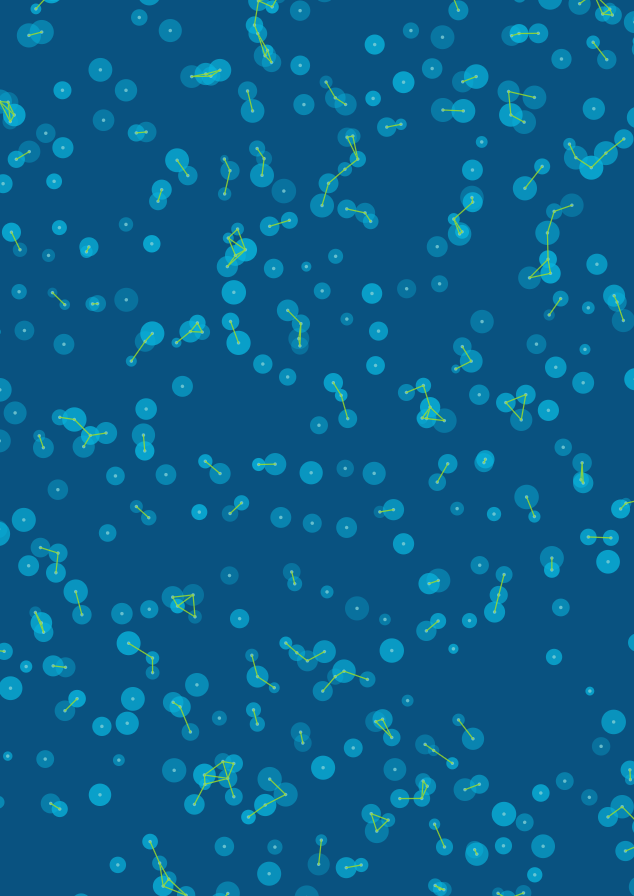
This pattern is drawn by a Shadertoy shader. Its source:

```glsl
const float CELL = 0.037;   // at least the longest link

// Integer hash: three values in 0..1 per lattice point and slot
vec3 hash3(ivec3 key) {
    uvec3 v = uvec3(key + 64) * 1664525u + 1013904223u;
    v.x += v.y * v.z; v.y += v.z * v.x; v.z += v.x * v.y;
    v ^= v >> 16u;
    v.x += v.y * v.z; v.y += v.z * v.x; v.z += v.x * v.y;
    return vec3(v >> 8u) / 16777216.0;
}

float segmentDistance(vec2 p, vec2 a, vec2 b) {
    vec2 ap = p - a, ab = b - a;
    return length(ap - ab * clamp(dot(ap, ab) / max(dot(ab, ab), 1e-8), 0.0, 1.0));
}

// Antialiased inside of a shape, from its signed distance
float coverage(float dist, float pixel) {
    return clamp(0.5 - dist / pixel, 0.0, 1.0);
}

void mainImage(out vec4 fragColor, in vec2 fragCoord) {
    float pixel = 1.0 / iResolution.y;
    vec2 p = fragCoord * pixel;
    ivec2 home = ivec2(floor(p / CELL));

    vec3 color = vec3(0.035, 0.32, 0.50);
    vec3 nodes[27];          // position and link reach
    int count = 0;
    float dots = 0.0;

    // Translucent discs, drawn in a fixed cell order
    for (int y = -1; y <= 1; y++)
    for (int x = -1; x <= 1; x++)
    for (int slot = 0; slot < 3; slot++) {
        ivec2 cell = home + ivec2(x, y);
        vec3 place = hash3(ivec3(cell, slot));
        if (place.z > 0.26) continue;

        vec3 style = hash3(ivec3(cell, slot + 16));
        vec2 center = (vec2(cell) + place.xy) * CELL;
        float dist = length(p - center);
        float radius = mix(0.0045, 0.0137, pow(style.x, 0.6));
        float alpha = mix(0.32, 0.84, style.y);
        color = mix(color, vec3(0.035, 0.70, 0.86), alpha * coverage(dist - radius, pixel));
        dots = max(dots, coverage(dist - 0.0019, pixel));
        nodes[count++] = vec3(center, mix(0.011, 0.017, style.z));
    }

    // Pale center dots
    color = mix(color, vec3(0.52, 0.82, 0.84), 0.75 * dots);

    // Links between near neighbours
    float link = 0.0;
    for (int i = 0; i < count; i++)
    for (int j = i + 1; j < count; j++) {
        vec3 a = nodes[i], b = nodes[j];
        if (distance(a.xy, b.xy) < a.z + b.z)
            link = max(link, coverage(segmentDistance(p, a.xy, b.xy) - 0.0007, pixel));
    }
    color = mix(color, vec3(0.62, 0.86, 0.16), 0.85 * link);

    fragColor = vec4(color, 1.0);
}
```
